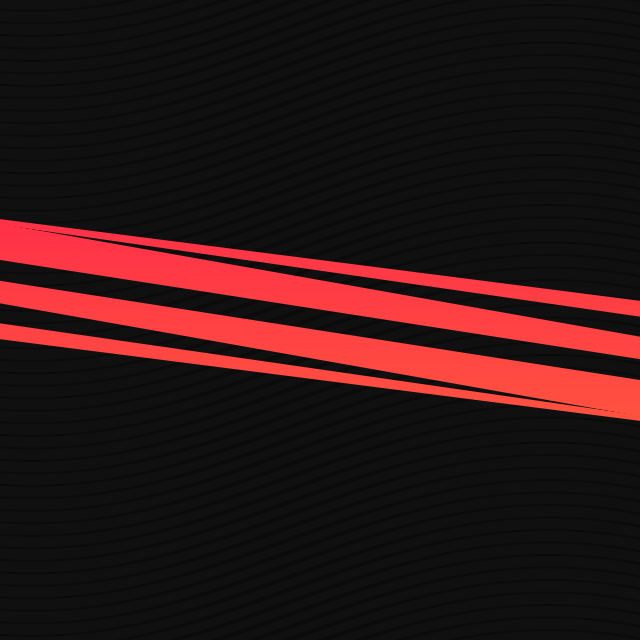
Write a WebGL 2 fragment shader that draws this background.

```glsl
#version 300 es
precision highp float;
// Slanted red ribbons split by thin wedges, over a dark field of wavy lines.
uniform vec2 u_resolution;
out vec4 fragColor;

// Signed distance to a line through (0, height); positive below it.
float below(vec2 p, float height, float slope) {
  return (p.y - height - slope * p.x) / sqrt(1.0 + slope * slope);
}

float cover(float distance, float pixel) {
  return clamp(distance / pixel + 0.5, 0.0, 1.0);
}

// Faint lines that follow one long sine swell, broader on its steep part.
vec3 wavyField(vec2 p, float pixel) {
  float angle = 3.89 * (p.x - 0.05);
  float row = (p.y - 0.0925 * cos(angle)) * 51.2 - 0.133;
  float fromLine = abs(fract(row + 0.5) - 0.5) / 51.2;
  float halfWidth = mix(0.0015, 0.0036, pow(sin(angle), 2.0));
  float line = cover(halfWidth - fromLine, max(pixel, 0.0015));
  return mix(vec3(0.063), vec3(0.043), line);
}

// One ribbon and its half-turn copy, with a wedge cut out of each.
float ribbons(vec2 p, float pixel) {
  vec2 q = p - 0.5;
  if (q.y > 0.155 * q.x) q = -q;
  float band = min(below(q, -0.0938, 0.1276), -below(q, -0.0163, 0.155));
  float wedge = min(below(q, -0.0771, 0.1438), -below(q, -0.0623, 0.1767));
  return cover(min(band, -wedge), pixel);
}

void main() {
  // Canvas units with y running downward.
  vec2 p = gl_FragCoord.xy / u_resolution;
  p.y = 1.0 - p.y;
  float pixel = 1.0 / min(u_resolution.x, u_resolution.y);

  // Crimson above, warm orange red below.
  float fade = clamp((p.y - 0.342) / 0.316, 0.0, 1.0);
  vec3 red = mix(vec3(1.0, 0.19, 0.28), vec3(1.0, 0.32, 0.25), fade);

  fragColor = vec4(mix(wavyField(p, pixel), red, ribbons(p, pixel)), 1.0);
}
```
